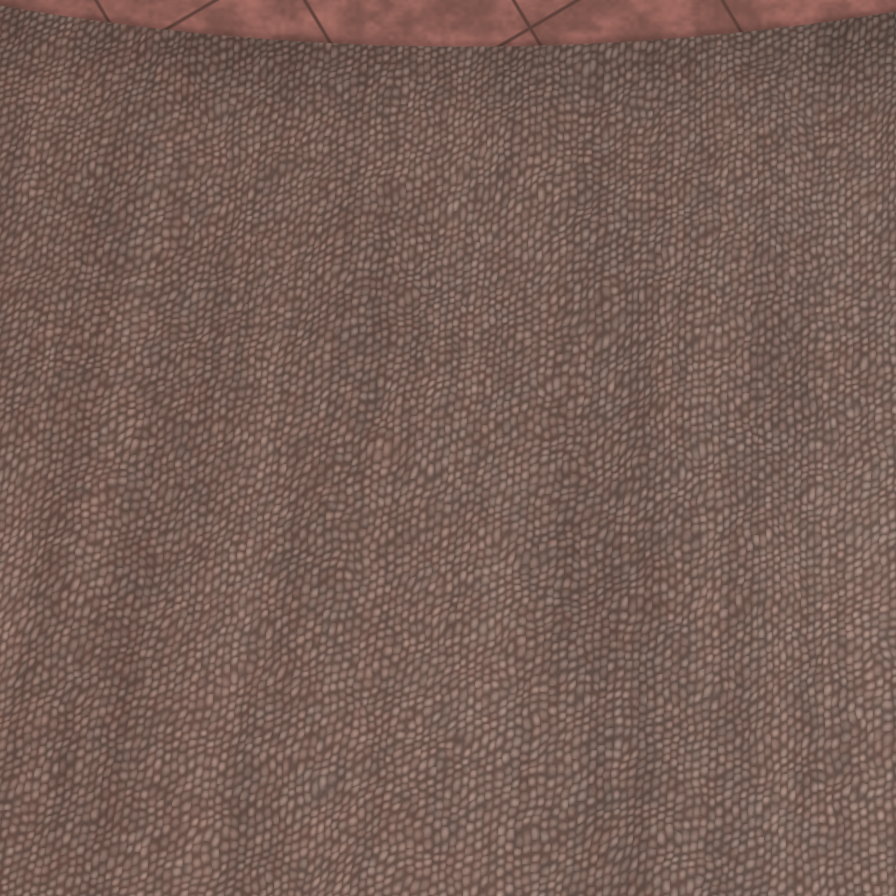
Write a WebGL 2 fragment shader that draws this texture.

```glsl
#version 300 es
precision highp float;
// Coarse brown woven cloth in mild perspective, with a strip of terracotta tiles behind its curved top edge.

uniform vec2 u_resolution;
out vec4 outColor;

const vec3 GAP_COLOR = vec3(0.392, 0.306, 0.274);
const vec3 GRAIN_COLOR = vec3(0.572, 0.472, 0.434);
const vec3 WARM_TINT = vec3(0.016, -0.007, -0.010);
const vec3 TILE_DARK = vec3(0.495, 0.335, 0.303);
const vec3 TILE_LIGHT = vec3(0.625, 0.412, 0.378);
const vec3 JOINT_COLOR = vec3(0.360, 0.250, 0.225);
const vec2 WEAVE_COUNT = vec2(130.0, 102.0); // columns and rows per unit
const float VANISHING_X = 0.93;              // where columns run vertical
const float SPREAD = 0.2;                    // widening toward the bottom
const float GRAIN_SLANT = 0.22;
const float GRAIN_JITTER = 0.26;
const float JOINT_WIDTH = 0.0018;
const int SAMPLES = 2;                       // per axis

float hash(vec2 p) {
    return fract(sin(dot(p, vec2(127.1, 311.7))) * 43758.5453);
}

float noise(vec2 p) {
    vec2 cell = floor(p);
    vec2 f = fract(p);
    f = f * f * (3.0 - 2.0 * f);
    return mix(mix(hash(cell), hash(cell + vec2(1, 0)), f.x),
               mix(hash(cell + vec2(0, 1)), hash(cell + vec2(1, 1)), f.x), f.y);
}

float fbm(vec2 p) {
    float sum = 0.0;
    float weight = 0.5;
    for (int i = 0; i < 4; i++) {
        sum += weight * noise(p);
        p = p * 2.03 + 17.3;
        weight *= 0.5;
    }
    return sum / 0.9375;
}

// Height of the cloth's curved upper edge.
float clothEdge(float x) {
    float t = (x - 0.52) / 0.52;
    return 0.948 + 0.046 * t * t;
}

vec3 clothColor(vec2 p) {
    // Fan the columns out from the vanishing line and bend them a little.
    float scale = 1.0 + SPREAD * (1.0 - p.y);
    vec2 cloth = vec2((p.x - VANISHING_X) / scale, -log(scale) / SPREAD);
    vec2 bend = vec2(noise(cloth * vec2(9.0, 5.0)), noise(cloth * vec2(12.0, 7.0) + 40.0));
    vec2 wobble = vec2(noise(cloth * 45.0 + 11.0), noise(cloth * 45.0 + 77.0)) - 0.5;
    vec2 weave = cloth * WEAVE_COUNT + bend * vec2(1.5, 2.0) + wobble * vec2(0.6, 0.9);

    // Staggered rounded grains, one per crossing.
    float column = floor(weave.x);
    weave.y += 0.5 * mod(column, 2.0) + 0.35 * hash(vec2(column, 3.0));
    vec2 id = vec2(column, floor(weave.y));
    vec2 q = fract(weave) - 0.5;
    q.y -= GRAIN_SLANT * q.x;
    q += GRAIN_JITTER * (vec2(hash(id + 5.0), hash(id + 9.0)) - 0.5);
    float size = mix(0.92, 1.18, hash(id + 21.0));
    float grain = 1.0 - smoothstep(0.12, 1.14, length(q * vec2(1.75, 2.0)) / size);

    // Uneven yarn: single grains, long streaks and broad patches.
    float streak = noise(vec2(column * 0.6, cloth.y * 5.0)) - 0.5;
    float broadStreak = noise(vec2(cloth.x * 22.0, cloth.y * 2.5)) - 0.5;
    float patches = fbm(cloth * vec2(6.0, 5.0) + 8.0) - 0.5;
    float fibre = noise(p * 260.0) - 0.5;
    vec3 color = mix(GAP_COLOR, GRAIN_COLOR, grain * mix(0.72, 1.28, hash(id)));
    color *= 1.0 + 0.10 * streak + 0.08 * broadStreak + 0.12 * patches + 0.09 * fibre;

    // Warmer to the left, greyer to the right, dimmer near the top edge.
    float warmth = 0.35 - 0.7 * p.x + 0.6 * (noise(weave * 0.35 + 60.0) - 0.5);
    warmth += 1.1 * (noise(weave * vec2(0.9, 1.1) + 30.0) - 0.5);
    color += WARM_TINT * warmth;
    float depth = clothEdge(p.x) - p.y;
    color *= mix(0.97, 1.03, smoothstep(0.9, 0.1, p.y));
    return color * mix(0.88, 1.0, smoothstep(0.0, 0.11, depth));
}

// Distance to the nearest of a set of evenly spaced lines.
float lineDistance(float x, float spacing) {
    return abs(fract(x / spacing + 0.5) - 0.5) * spacing;
}

vec3 tileColor(vec2 p) {
    float depth = 1.0 - p.y;
    float steep = p.x - 0.6 * depth - 0.34;
    float shallow = p.x + 1.7 * depth - 0.645;
    float joint = min(lineDistance(steep, 0.233) * 0.857, lineDistance(shallow, 0.404) * 0.507);
    float blotch = fbm(p * vec2(28.0, 40.0));
    float tone = hash(floor(vec2(steep / 0.233, shallow / 0.404))) - 0.5;
    vec3 color = mix(TILE_DARK, TILE_LIGHT, smoothstep(0.25, 0.75, blotch + 0.15 * tone));
    color *= 1.0 + 0.10 * (noise(p * 190.0) - 0.5);
    color = mix(JOINT_COLOR, color, smoothstep(0.1, 1.9, joint / JOINT_WIDTH));
    // Soft contact shadow along the cloth.
    return color * mix(0.84, 1.0, smoothstep(0.0, 0.010, p.y - clothEdge(p.x)));
}

void main() {
    vec3 total = vec3(0.0);
    for (int i = 0; i < SAMPLES * SAMPLES; i++) {
        vec2 offset = (vec2(i % SAMPLES, i / SAMPLES) + 0.5) / float(SAMPLES) - 0.5;
        vec2 p = (gl_FragCoord.xy + offset) / u_resolution;
        float tiles = smoothstep(-0.001, 0.001, p.y - clothEdge(p.x));
        total += mix(clothColor(p), tileColor(p), tiles);
    }
    outColor = vec4(total / float(SAMPLES * SAMPLES), 1.0);
}
```
